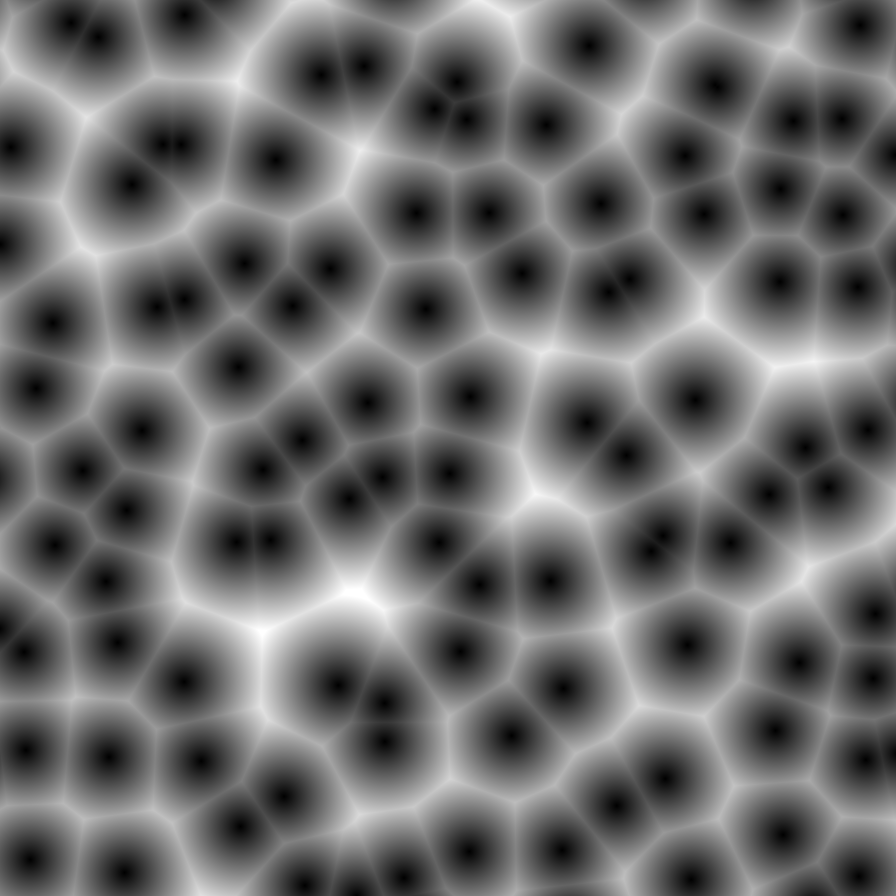
Write a Shadertoy shader that draws this texture.

```glsl
// Cellular (Worley) noise: soft dark spots fading to bright ridges.
// One point is scattered in each cell of a square grid, and the grey
// level is the distance to the nearest point, in cell widths.

const float CELLS = 10.0;              // grid cells along the canvas height
const float JITTER = 1.0;              // 0 = regular grid, 1 = fully scattered
const float BRIGHTNESS = 0.99;         // grey level at one cell width
const vec2 SEED = vec2(17.0, 43.0);    // selects the arrangement of points

// Sine hash: two random values in 0..1 for a grid cell
vec2 hash2(vec2 cell) {
    vec2 p = vec2(dot(cell, vec2(127.1, 311.7)),
                  dot(cell, vec2(269.5, 183.3)));
    return fract(sin(p) * 43758.5453);
}

// Distance from p to the nearest scattered point
float nearestPoint(vec2 p) {
    vec2 cell = floor(p);
    vec2 local = fract(p);
    float nearestSq = 8.0;
    for (int y = -1; y <= 1; y++) {
        for (int x = -1; x <= 1; x++) {
            vec2 neighbour = vec2(x, y);
            vec2 scatter = mix(vec2(0.5), hash2(cell + neighbour + SEED), JITTER);
            vec2 offset = neighbour + scatter - local;
            nearestSq = min(nearestSq, dot(offset, offset));
        }
    }
    return sqrt(nearestSq);
}

void mainImage(out vec4 fragColor, in vec2 fragCoord) {
    vec2 uv = fragCoord / iResolution.y;
    float grey = clamp(BRIGHTNESS * nearestPoint(uv * CELLS), 0.0, 1.0);
    fragColor = vec4(vec3(grey), 1.0);
}
```
